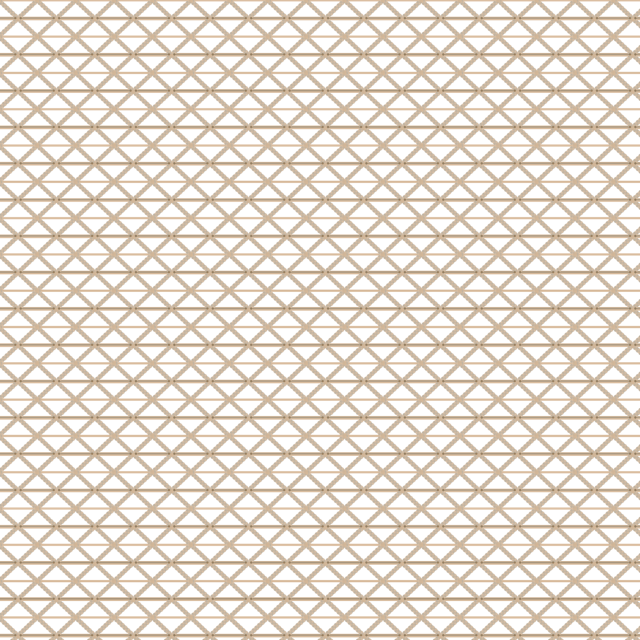
Give the GLSL for this pattern, as a WebGL 2 fragment shader.

```glsl
#version 300 es
precision highp float;
// A woven diamond lattice on white: two families of beaded diagonal cords,
// a heavy two-tone rail through one row of crossings and a thin rail through
// the other. Cells come from a scaled fract, rows drift in tint by noise.
uniform vec2 u_resolution;
out vec4 fragColor;

const vec2 CELL = vec2(0.06003, 0.05672);   // one repeat, in canvas units
const vec2 ORIGIN = vec2(0.3883, 0.6308);   // a crossing on a heavy rail
const float CORD_WIDTH = 0.0068;
const float BEADS = 7.0;                    // beads per diamond side
const float TAU = 6.2831853;

const vec3 WHITE = vec3(1.0);
const vec3 STONE = vec3(0.75, 0.70, 0.63);
const vec3 PEACH = vec3(0.87, 0.76, 0.65);
const vec3 OCHRE = vec3(0.83, 0.71, 0.58);
const vec3 BROWN = vec3(0.55, 0.45, 0.32);

float hash(float n) {
    return fract(sin(n * 127.1) * 43758.5453);
}

// One-dimensional gradient noise, about -0.5 to 0.5
float gradientNoise(float x) {
    float i = floor(x), f = x - i;
    float a = (hash(i) * 2.0 - 1.0) * f;
    float b = (hash(i + 1.0) * 2.0 - 1.0) * (f - 1.0);
    return mix(a, b, f * f * f * (f * (f * 6.0 - 15.0) + 10.0));
}

// Signed offset to the nearest integer
float toNearest(float x) {
    return x - floor(x + 0.5);
}

// Coverage of a band of the given full width at distance d
float band(float d, float width, float soft) {
    return 1.0 - smoothstep(-soft, soft, abs(d) - 0.5 * width);
}

// Lays one beaded cord over the base; across and along are in diamond sides
vec3 layCord(vec3 base, float across, float along, float soft) {
    float d = toNearest(across) / length(1.0 / CELL);
    float bead = cos(TAU * BEADS * along);
    float side = clamp(d / (0.25 * CORD_WIDTH), -1.0, 1.0);
    vec3 tone = mix(STONE, PEACH, clamp(0.36 + 0.42 * bead * side, 0.0, 1.0));
    float width = CORD_WIDTH * (1.0 + 0.08 * bead);
    return mix(base, tone, band(d, width, soft));
}

void main() {
    vec2 p = gl_FragCoord.xy / u_resolution.y;
    float soft = max(0.0009, 0.8 / u_resolution.y);
    vec2 cell = (p - ORIGIN) / CELL;
    vec2 heavy = vec2(toNearest(cell.x), toNearest(cell.y)) * CELL;
    vec2 light = vec2(toNearest(cell.x - 0.5), toNearest(cell.y - 0.5)) * CELL;

    // Slow tint and height drift from one rail to the next
    float heavyRow = floor(cell.y + 0.5);
    float lightRow = floor(cell.y);
    float heavyTint = clamp(0.5 + 1.4 * gradientNoise(heavyRow * 0.37 + 3.1), 0.0, 1.0);
    float lightTint = clamp(0.5 + 1.4 * gradientNoise(lightRow * 0.37 + 9.4), 0.0, 1.0);
    float shift = 0.0005 * (heavyTint - 0.5);

    // Rails: thin one, then heavy one with a darker upper strand
    vec3 color = WHITE;
    color = mix(color, mix(PEACH, OCHRE, lightTint), band(light.y, 0.0034, soft));
    color = mix(color, mix(PEACH, OCHRE, heavyTint), band(heavy.y - shift, 0.0056, soft));
    vec3 strand = mix(STONE, BROWN, 0.25 + 0.25 * heavyTint);
    color = mix(color, strand, band(heavy.y - shift - 0.0007, 0.0024, soft));

    // Diagonal cords
    float rise = cell.x + cell.y;
    float fall = cell.x - cell.y;
    color = layCord(color, rise, fall, soft);
    color = layCord(color, fall, rise, soft);

    // Warm knots at the crossings, dark eyes beside those on heavy rails
    float lightKnot = band(length(light), 0.0068, soft);
    float heavyKnot = band(length(heavy + vec2(0.0, 0.0012)), 0.0064, soft);
    color = mix(color, OCHRE, 0.7 * max(lightKnot, heavyKnot));
    vec2 eye = vec2(abs(heavy.x) - 0.0042, heavy.y - shift - 0.0006);
    color = mix(color, BROWN, 0.85 * band(length(eye), 0.0034, soft));

    fragColor = vec4(color, 1.0);
}
```
